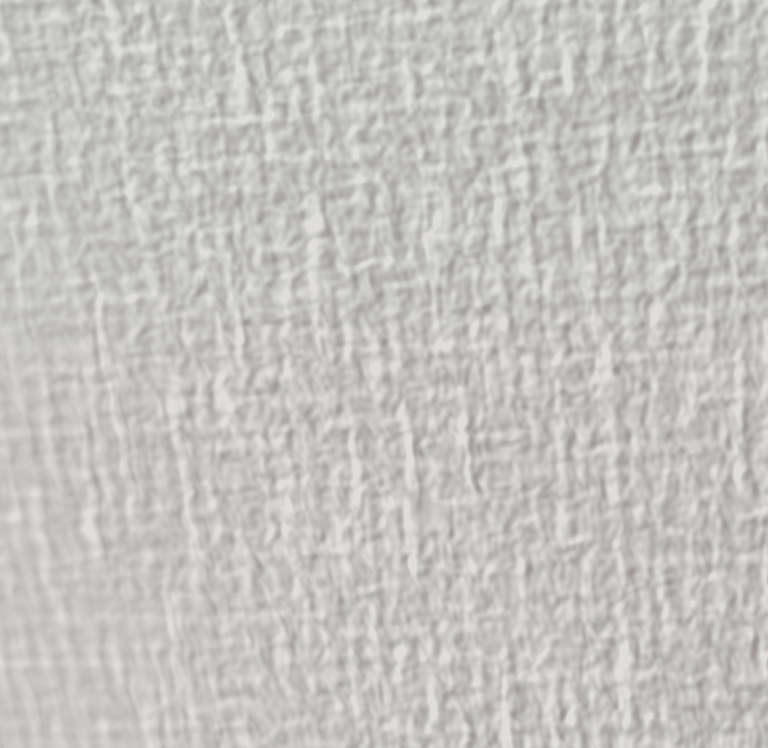
This texture is drawn by a Shadertoy shader. Its source:

```glsl
// Off-white woven wall covering seen at a slant: leaning warp threads, level
// weft rows and lumpy plaster form a height field, lit softly from upper left.
// Focus falls off towards the lower left, and one small chip breaks the weave.

const float TAU = 6.2831853;

vec2 hashGradient(vec2 cell) {
    float h = fract(sin(dot(cell, vec2(127.1, 311.7))) * 43758.55);
    return vec2(cos(TAU * h), sin(TAU * h));
}

float gradientNoise(vec2 p) {
    vec2 i = floor(p), f = fract(p);
    vec2 u = f * f * f * (f * (f * 6.0 - 15.0) + 10.0);
    float a = dot(hashGradient(i), f);
    float b = dot(hashGradient(i + vec2(1, 0)), f - vec2(1, 0));
    float c = dot(hashGradient(i + vec2(0, 1)), f - vec2(0, 1));
    float d = dot(hashGradient(i + vec2(1, 1)), f - vec2(1, 1));
    return mix(mix(a, b, u.x), mix(c, d, u.x), u.y);
}

// Sharpness of the view: soft at the lower left, crisp at the right
float focusAt(vec2 p) {
    return smoothstep(-0.15, 0.6, p.x + 0.4 * p.y);
}

// Straightens the leaning threads into a square grid
vec2 threadSpace(vec2 p) {
    float lean = 0.18 * (0.97 - p.y);
    vec2 q = vec2((p.x - lean) / (1.0 - lean), p.y * (1.12 - 0.12 * p.x));
    vec2 wobble = vec2(gradientNoise(p * 26.0), gradientNoise(p * 26.0 + 41.3));
    return q + 0.007 * wobble;
}

float weaveHeight(vec2 p) {
    vec2 q = threadSpace(p);
    float focus = focusAt(p);

    // Warp and weft, each swelling and thinning along its length
    float warp = 0.5 + 0.5 * cos(TAU * 27.0 * q.x + 3.0 * gradientNoise(q * vec2(9.0, 3.0)));
    warp *= 0.55 + 1.2 * gradientNoise(q * vec2(28.0, 14.0) + 7.7);
    float weft = 0.5 + 0.5 * cos(TAU * 33.0 * q.y + 3.0 * gradientNoise(q * vec2(3.0, 10.0) + 19.1));
    weft *= 0.5 + 1.2 * gradientNoise(q * vec2(18.0, 33.0) + 3.4);

    // Long raised strands, then lumps that blur away out of focus
    float strand = smoothstep(0.14, 0.5, gradientNoise(q * vec2(36.0, 4.5) + 61.2));
    float lumps = 0.6 * gradientNoise(q * vec2(50.0, 42.0) + 13.5);
    lumps += 0.42 * gradientNoise(q * vec2(86.0, 74.0) + 29.9) * focus;

    return 0.5 * warp + 0.38 * weft + 0.4 * strand + lumps * mix(0.45, 1.0, focus);
}

float spot(vec2 p, vec2 centre, vec2 radius) {
    vec2 d = (p - centre) / radius;
    return exp(-dot(d, d));
}

void mainImage(out vec4 fragColor, in vec2 fragCoord) {
    vec2 p = fragCoord / iResolution.x;

    // Side light from the difference of two heights, plus shaded hollows
    vec2 lightStep = 0.0032 * vec2(0.87, -0.5);
    float slope = weaveHeight(p + lightStep) - weaveHeight(p - lightStep);
    float height = weaveHeight(p) - 0.29;
    float relief = 0.19 * slope + 0.12 * height;

    // The chip: a smooth patch with a bright lip and a dark notch
    relief *= 1.0 - 0.9 * spot(p, vec2(0.55, 0.305), vec2(0.03, 0.022));
    relief += 0.09 * spot(p, vec2(0.529, 0.308), vec2(0.006, 0.018));
    relief -= 0.12 * spot(p, vec2(0.544, 0.318), vec2(0.008, 0.013));

    // Broad light across the wall
    float wash = 0.02 * (0.5 - p.x) + 0.016 * gradientNoise(p * 3.0 + 5.0);
    float tone = 0.771 + wash + relief * mix(0.5, 1.0, focusAt(p));

    // Warm shadows, neutral lights, and a faintly rosier lower wall
    vec3 shadowColor = vec3(0.655, 0.635, 0.625);
    vec3 wallColor = vec3(0.78, 0.777, 0.762);
    vec3 lightColor = vec3(0.86, 0.855, 0.845);
    vec3 color = mix(shadowColor, wallColor, clamp((tone - 0.65) / 0.126, -0.3, 1.0));
    color = mix(color, lightColor, clamp((tone - 0.776) / 0.08, 0.0, 1.2));
    color += vec3(0.004, -0.003, -0.001) * (1.0 - 2.0 * p.y);

    fragColor = vec4(color, 1.0);
}
```
